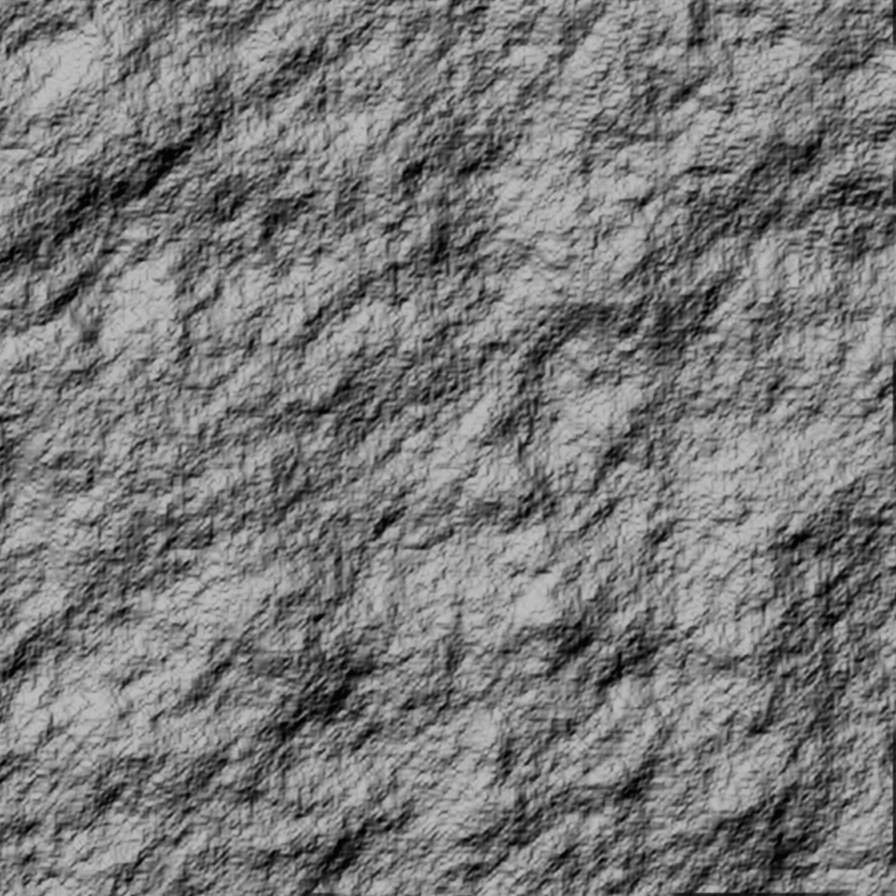
Give the GLSL for this texture, as a Shadertoy shader.

```glsl
// Rough grey plaster or rock relief, lit at a slant from the upper left.

float hash(vec2 p) {
    return fract(sin(dot(p, vec2(127.1, 311.7))) * 43758.5453);
}

float valueNoise(vec2 p) {
    vec2 cell = floor(p);
    vec2 f = fract(p);
    f = f * f * (3.0 - 2.0 * f);
    float low = mix(hash(cell), hash(cell + vec2(1.0, 0.0)), f.x);
    float high = mix(hash(cell + vec2(0.0, 1.0)), hash(cell + 1.0), f.x);
    return mix(low, high, f.y);
}

// Fractal height: axis-aligned octaves keep the faint woven streaks
float height(vec2 p) {
    float sum = 0.0;
    float amplitude = 0.048;
    float frequency = 7.0;
    for (int i = 0; i < 6; i++) {
        sum += amplitude * valueNoise(p * frequency + float(i) * vec2(17.3, 9.7));
        amplitude *= 0.53;
        frequency *= 2.0;
    }
    return sum;
}

// Broken dark line along one border
float borderShadow(float dist, float along, float coverage) {
    float gaps = smoothstep(coverage, coverage + 0.15, valueNoise(vec2(along * 14.0, 3.5)));
    return gaps * (1.0 - smoothstep(0.002, 0.005, dist));
}

void mainImage(out vec4 fragColor, in vec2 fragCoord) {
    vec2 uv = fragCoord / iResolution.y;
    float aspect = iResolution.x / iResolution.y;

    // Surface normal from central differences
    vec2 e = vec2(0.001, 0.0);
    vec2 slope = vec2(height(uv + e.xy) - height(uv - e.xy),
                      height(uv + e.yx) - height(uv - e.yx)) / (2.0 * e.x);
    vec3 normal = normalize(vec3(-slope, 1.0));

    // Diffuse light
    vec3 light = normalize(vec3(-0.5, 0.52, 0.71));
    float grey = 0.02 + 0.72 * max(dot(normal, light), 0.0);

    // Shadowed right and lower rims
    float rim = max(borderShadow(aspect - uv.x, uv.y, 0.4),
                    borderShadow(uv.y, uv.x + 5.0, 0.5));
    grey *= 1.0 - 0.75 * rim;

    fragColor = vec4(vec3(grey), 1.0);
}
```
